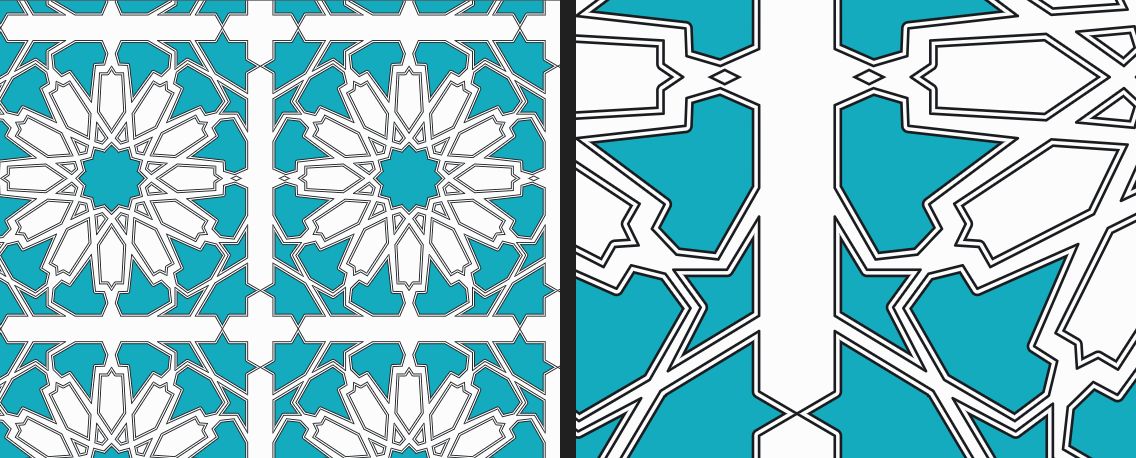
Left: the whole. Right: its middle third, enlarged.
Write a WebGL 1 fragment shader that draws this pattern.

```glsl
precision highp float;
// Tiled panels of twelve-petal rosettes in teal and white with fine double outlines.
uniform vec2 u_resolution;

// Tracks squared distance (s.x) and inside/outside sign (s.y) for one polygon edge.
void addEdge(vec2 p, vec2 a, vec2 b, inout vec2 s) {
  vec2 e = b - a, w = p - a;
  vec2 q = w - e * clamp(dot(w, e) / max(dot(e, e), 1e-5), 0.0, 1.0);
  s.x = min(s.x, dot(q, q));
  if ((a.y > p.y) != (b.y > p.y) && w.x < e.x * w.y / e.y) s.y = -s.y;
}

// Signed distance to a polygon of up to seven corners, negative inside.
float polygon(vec2 p, vec2 a, vec2 b, vec2 c, vec2 d, vec2 e, vec2 f, vec2 g) {
  vec2 s = vec2(1e6, 1.0);
  addEdge(p, a, b, s);
  addEdge(p, b, c, s);
  addEdge(p, c, d, s);
  addEdge(p, d, e, s);
  addEdge(p, e, f, s);
  addEdge(p, f, g, s);
  addEdge(p, g, a, s);
  return sqrt(s.x) * s.y;
}

// Folds the plane into half of a 30 degree sector, with a petal along x.
vec2 foldTwelve(vec2 p) {
  float sector = radians(30.0);
  float angle = atan(p.y, p.x + 1e-4);
  angle = abs(mod(angle + 0.5 * sector, sector) - 0.5 * sector);
  return length(p) * vec2(cos(angle), sin(angle));
}

// In folded shapes the last corner lies beyond the mirror axis.
float petal(vec2 p) {
  return polygon(p, vec2(152, 0), vec2(143, 6), vec2(143, 16.5), vec2(90, 19.5),
                 vec2(61, 0), vec2(100, -200), vec2(100, -200));
}

float kite(vec2 p) {
  vec2 beyond = vec2(45, 60);
  return polygon(p, vec2(76.3, 20.4), vec2(54.5, 5), vec2(46.4, 12.4),
                 beyond, beyond, beyond, beyond);
}

float centreStar(vec2 p) {
  vec2 tip = vec2(49, 0), notch = vec2(38.6, 10.4);
  return polygon(p, tip, notch, vec2(-60, 80), vec2(-60, -80), tip, tip, tip);
}

float shield(vec2 p) {
  return polygon(p, vec2(103, 27.6), vec2(153, 22), vec2(153.5, 9.5), vec2(169, 5),
                 vec2(186.7, 12.7), vec2(186.7, 50), vec2(150, 130));
}

float arrow(vec2 p) {
  return polygon(p, vec2(186.7, 63), vec2(172, 87), vec2(147.5, 87), vec2(160, 104),
                 vec2(145, 132.8), vec2(186.7, 107.8), vec2(186.7, 107.8));
}

float cornerStar(vec2 p) {
  return polygon(p, vec2(141.7), vec2(186.7, 114.7), vec2(186.7, 142), vec2(204, 152),
                 vec2(186.7, 162), vec2(186.7), vec2(130, 186.7));
}

// Antialiased coverage of the area where d is negative.
float fill(float d, float px) {
  return clamp(0.5 - d / px, 0.0, 1.0);
}

void main() {
  // The canvas is 768 units wide; each panel is 408 by 413.
  float px = 768.0 / u_resolution.x;
  vec2 canvas = gl_FragCoord.xy * px;
  vec2 cell = vec2(408, 413);
  vec2 p = abs(mod(canvas - vec2(153, 383.5) + 0.5 * cell, cell) - 0.5 * cell);
  p.y *= cell.x / cell.y;

  vec2 rosette = foldTwelve(p);
  vec2 octant = p.y > p.x ? p.yx : p;

  // Outer outlines of the coloured and the white pieces.
  float coloured = min(min(centreStar(rosette), shield(rosette)),
                       min(arrow(octant), cornerStar(octant)));
  float pieces = min(coloured, min(petal(rosette), kite(rosette)));

  // Small diamonds where the bands cross at the panel sides.
  float diamond = dot(abs(p - vec2(171, 0)), vec2(0.44, 0.9)) - 2.9;

  // Teal filling, then the paired lines.
  vec3 color = mix(vec3(0.99), vec3(0.08, 0.67, 0.75), fill(coloured + 2.8, px));
  float line = min(min(abs(pieces), abs(pieces + 2.8)), abs(diamond));
  color = mix(color, vec3(0.1, 0.11, 0.12), fill(line - 0.6, px));

  // Thin rule along the top edge.
  float top = u_resolution.y * px - canvas.y;
  color = mix(color, vec3(0.33, 0.35, 0.36), fill(top - 1.0, px));
  gl_FragColor = vec4(color, 1.0);
}
```
